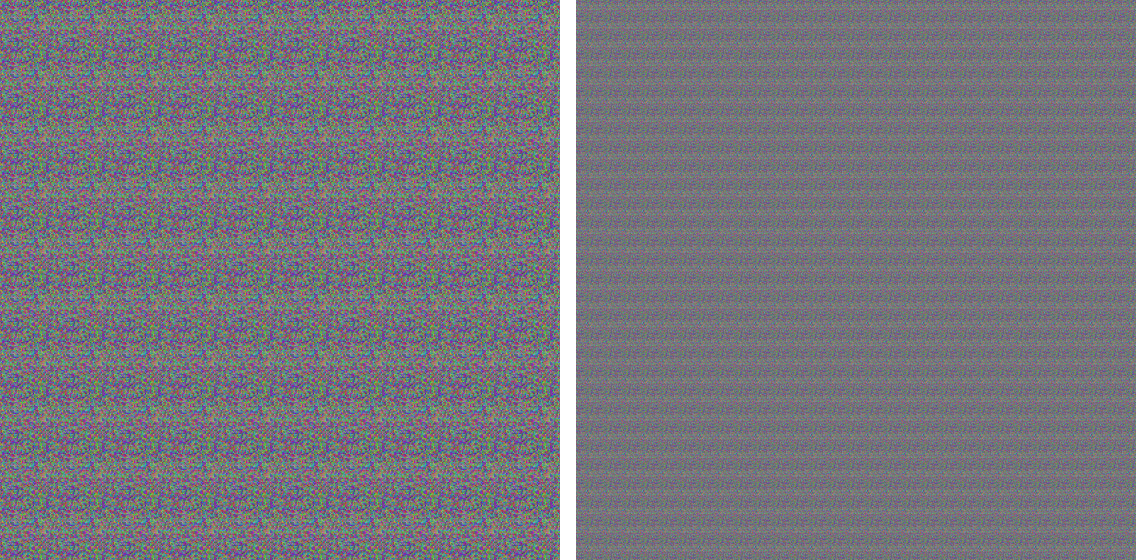
Left: one tile. Right: repeated 3 by 3.
Write a Shadertoy shader that draws this pattern.

```glsl
// Fine multicoloured grain, woven from one square swatch repeated ten by ten.
// Each swatch is wrapped value noise per colour channel, with its brightness
// contrast softened, over very faint broad bands of light, dark and tint.

const float TAU = 6.2831853;
const float REPEATS = 10.0;        // swatches across and down
const float GRAINS = 42.0;         // grains along one swatch side
const vec3 BASE = vec3(0.463, 0.452, 0.478);
const vec3 GRAIN_CONTRAST = vec3(0.67, 0.75, 0.68);
const float LUMA_SOFTENING = 0.55; // share of grey contrast removed

// Integer hash of a lattice point to three values in 0..1.
vec3 hash3(ivec2 cell) {
    uvec3 v = uvec3(uint(cell.x) + 19u, uint(cell.y) + 101u, 71u);
    v = v * 1664525u + 1013904223u;
    v.x += v.y * v.z;
    v.y += v.z * v.x;
    v.z += v.x * v.y;
    v ^= v >> 16u;
    v.x += v.y * v.z;
    v.y += v.z * v.x;
    v.z += v.x * v.y;
    return vec3(v >> 8u) / 16777216.0;
}

// Smooth colour noise that wraps after a whole number of cells.
vec3 wrappedNoise(vec2 p, float period) {
    vec2 corner = floor(p);
    vec2 f = p - corner;
    f = f * f * (3.0 - 2.0 * f);
    ivec2 a = ivec2(mod(corner, period));
    ivec2 b = ivec2(mod(corner + 1.0, period));
    vec3 lower = mix(hash3(a), hash3(ivec2(b.x, a.y)), f.x);
    vec3 upper = mix(hash3(ivec2(a.x, b.y)), hash3(b), f.x);
    return mix(lower, upper, f.y);
}

// Signed grain colour, mostly hue with a little light and dark.
vec3 grain(vec2 swatch) {
    vec3 n = (wrappedNoise(swatch * GRAINS, GRAINS) - 0.5) * GRAIN_CONTRAST;
    float grey = dot(n, vec3(1.0 / 3.0));
    return n - LUMA_SOFTENING * grey;
}

// Periodic spot: 1 at its centre, fading smoothly to 0 around it.
float softSpot(vec2 swatch, vec2 centre, float sharpness) {
    vec2 c = cos(TAU * (swatch - centre)) - 1.0;
    return exp(sharpness * (c.x + c.y));
}

// Broad shading inside each swatch.
vec3 shading(vec2 swatch) {
    float band = cos(TAU * (swatch.y - 0.55));
    vec3 shade = vec3(0.010, 0.013, 0.013) * band;
    shade += vec3(0.022, 0.020, 0.004) * softSpot(swatch, vec2(0.85, 0.58), 4.0);
    shade += vec3(0.012, -0.012, -0.005) * softSpot(swatch, vec2(0.53, 0.37), 2.5);
    return shade;
}

void mainImage(out vec4 fragColor, in vec2 fragCoord) {
    vec2 swatch = fract(fragCoord / iResolution.xy * REPEATS);
    vec3 color = BASE + shading(swatch) + grain(swatch);
    fragColor = vec4(clamp(color, 0.0, 1.0), 1.0);
}
```
